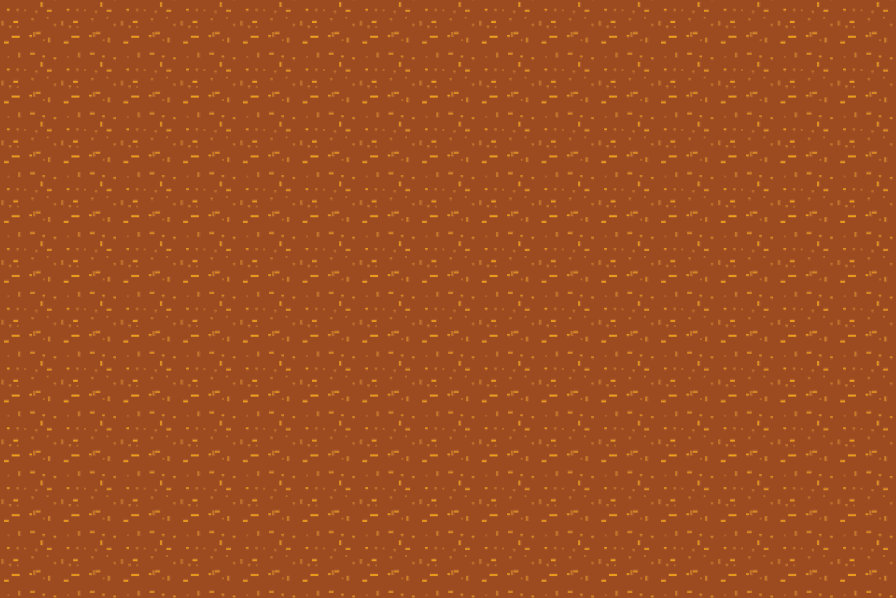
Give the GLSL for this pattern, as a WebGL 2 fragment shader.

```glsl
#version 300 es
precision highp float;
// Rust-brown ground sprinkled with small gold flecks, in a square repeat.
// Each repeat is a wrapped, jittered grid of cells; every cell holds one fleck,
// a dull rim box under a bright core box, its kind set by a Latin square.

uniform vec2 u_resolution;
out vec4 outColor;

const vec2 REPEATS = vec2(15.0, 10.0);   // tiles across and down
const float UNITS = 32.0;                // fine units along a tile side
const float CELLS = 5.0;                 // flecks along a tile side
const float JITTER = 0.9;                // share of a cell a fleck may roam
const float SEED = 71.0;
const float FADE = 0.15;                 // brightness loss between repeats

const vec3 GROUND = vec3(0.61, 0.29, 0.12);
const vec3 RIM = vec3(0.66, 0.35, 0.18);
const vec3 AMBER = vec3(0.79, 0.47, 0.15);
const vec3 GOLD = vec3(0.94, 0.63, 0.10);

// Half sizes of rim and core, in fine units.
const vec2 LONG_RIM = vec2(1.4, 0.9);
const vec2 LONG_CORE = vec2(1.25, 0.5);
const vec2 WEDGE_RIM = vec2(0.6, 0.9);
const vec2 WEDGE_CORE = vec2(0.75, 0.45);
const vec2 DOT = vec2(0.5);
const vec2 DASH_RIM = vec2(2.3, 0.8);
const vec2 DASH_CORE = vec2(2.1, 0.5);
const vec2 DASH_CELL = vec2(1.0);        // cell that holds the long dash
const vec2 DASH_CENTER = vec2(8.4, 12.4);

// Integer mixing hash, three values from 0 to 1.
vec3 hash3(vec2 p) {
    uvec3 v = uvec3(uvec2(p), uint(SEED)) * 1664525u + 1013904223u;
    for (int i = 0; i < 2; i++) {
        v.x += v.y * v.z;
        v.y += v.z * v.x;
        v.z += v.x * v.y;
        v ^= v >> 16u;
    }
    return vec3(v & 65535u) / 65535.0;
}

// Smooth-edged coverage of an axis-aligned box.
float box(vec2 p, vec2 halfSize, vec2 pixel) {
    vec2 c = clamp(0.5 + (halfSize - abs(p)) / pixel, 0.0, 1.0);
    vec2 fit = min(vec2(1.0), 2.0 * halfSize / pixel);
    return min(c.x, fit.x) * min(c.y, fit.y);
}

// Lays one fleck over the colour below it.
vec3 addFleck(vec3 color, vec2 p, vec2 cell, vec2 pixel, float strength) {
    vec2 id = mod(cell, CELLS);
    vec3 rnd = hash3(id);
    vec2 center = (cell + 0.5 + JITTER * (rnd.xy - 0.5)) * UNITS / CELLS;
    center = floor(center) + 0.5;
    float kind = mod(3.0 * id.x + id.y, CELLS);

    // Wedge: bright bar above a narrow tail.
    vec2 rim = WEDGE_RIM;
    vec2 core = WEDGE_CORE;
    vec2 shift = vec2(-0.1, 0.35);
    float glow = mix(0.4, 0.95, rnd.z);
    if (id == DASH_CELL) {
        center = DASH_CENTER + (cell - id) * UNITS / CELLS;
        rim = DASH_RIM;
        core = DASH_CORE;
        shift = vec2(0.0, -0.1);
        glow = 1.0;
    } else if (kind < 0.5) {             // faint dot
        rim = DOT;
        core = DOT;
        shift = vec2(0.0);
        glow = mix(0.0, 0.5, rnd.z);
    } else if (kind < 1.5) {             // lying fleck, bright below
        rim = LONG_RIM;
        core = LONG_CORE;
        shift = vec2(-0.1, -0.3);
        glow = mix(0.75, 1.0, rnd.z);
    } else if (kind > 2.5 && kind < 3.5) { // standing fleck, bright at left
        rim = LONG_RIM.yx;
        core = LONG_CORE.yx;
        shift = vec2(-0.3, 0.1);
        glow = mix(0.5, 1.0, rnd.z);
    }

    vec2 local = p - center;
    vec3 bright = mix(AMBER, GOLD, glow);
    color = mix(color, RIM, box(local, rim, pixel));
    return mix(color, bright, box(local - shift, core, pixel) * glow * strength);
}

void main() {
    vec2 tiled = gl_FragCoord.xy / u_resolution * REPEATS;
    vec2 p = fract(tiled) * UNITS;
    vec2 pixel = REPEATS * UNITS / u_resolution;
    float strength = 1.0 - FADE * hash3(floor(tiled) + CELLS).x;

    // Flecks of this cell and its neighbours, wrapped at the tile edge.
    vec2 home = floor(p * CELLS / UNITS);
    vec3 color = GROUND;
    for (int y = -1; y <= 1; y++) {
        for (int x = -1; x <= 1; x++) {
            color = addFleck(color, p, home + vec2(x, y), pixel, strength);
        }
    }
    outColor = vec4(color, 1.0);
}
```
